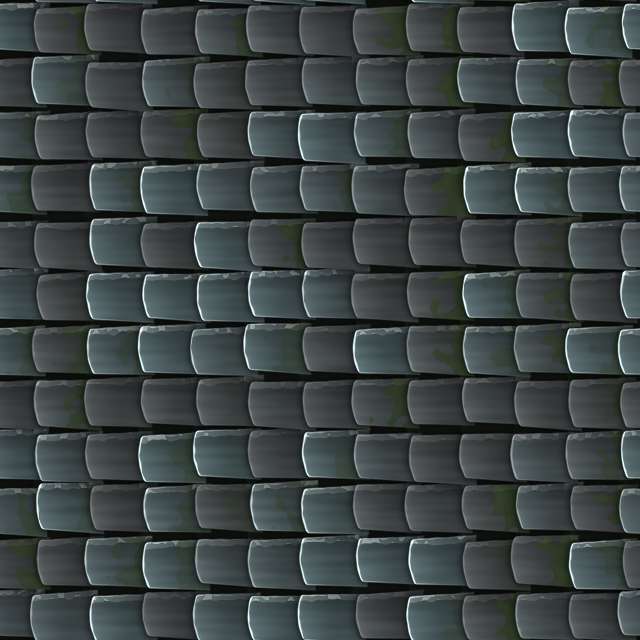
A WebGL 1 fragment shader for this texture:

```glsl
precision highp float;
// Twelve rows of twelve overlapping glazed slate tiles with worn rims and moss.
uniform vec2 u_resolution;

float hash(vec2 p) {
  vec3 q = fract(p.xyx * 0.1031);
  q += dot(q, q.yzx + 33.33);
  return fract((q.x + q.y) * q.z);
}

float cornerSlope(vec2 corner, vec2 offset) {
  float angle = 6.2832 * hash(corner);
  return dot(vec2(cos(angle), sin(angle)), offset);
}

float gradientNoise(vec2 p) {
  vec2 c = floor(p), f = p - c, s = f * f * (3.0 - 2.0 * f), e = vec2(1.0, 0.0);
  return mix(mix(cornerSlope(c, f), cornerSlope(c + e, f - e), s.x),
             mix(cornerSlope(c + e.yx, f - e.yx), cornerSlope(c + 1.0, f - 1.0), s.x), s.y);
}

// Glaze, bevel, highlights and moss of one tile
vec3 tileColor(vec2 p, vec2 id, float left, float top, float bottom) {
  vec2 seed = id * 7.37 + 3.1;
  float gloss = smoothstep(0.15, 0.9, hash(id + 31.0));
  float wear = gradientNoise(p * 6.0 + seed);
  float streak = gradientNoise(p * vec2(0.7, 8.0) + seed.yx);

  // Body darkens away from the lit left side
  vec3 color = mix(vec3(0.255, 0.27, 0.275), vec3(0.28, 0.34, 0.35), gloss);
  color *= 1.12 - 0.3 * smoothstep(0.05, 0.8, p.x) + 0.16 * streak;
  color *= 1.0 - 0.16 * smoothstep(0.45, 0.1, top) + 0.1 * smoothstep(0.5, 0.1, bottom);

  // Moss creeps in from the sheltered right side
  float patches = gradientNoise(p * 3.5 + seed + 19.0);
  float mossy = smoothstep(0.4, 0.75, hash(id + 57.0)) * (1.0 - 0.6 * gloss);
  float growth = smoothstep(0.0, 0.08, patches * 0.8 + p.x - 0.72);
  color = mix(color, vec3(0.17, 0.23, 0.12) + 0.06 * patches, 0.75 * mossy * growth);

  // Pale upper bevel with chipped patches
  float bevel = 1.0 - smoothstep(0.1, 0.125, top + 0.06 * wear);
  float chip = smoothstep(0.16, 0.2, wear) * bevel;
  color += bevel * (0.07 + 0.06 * gloss) * (1.1 - 0.4 * p.x);
  color += chip * (0.04 + 0.16 * gloss);

  // Thin bright rims, strongest on the glossy tiles
  float sheen = 0.12 + 0.5 * gloss * gloss;
  float rimWidth = 0.026 + 0.02 * wear;
  float fade = 1.0 - 0.75 * smoothstep(0.1, 0.9, p.x);
  color += vec3(0.95, 1.0, 1.0) * (0.1 * exp(-14.0 * max(left, 0.0))
    + sheen * (1.0 - smoothstep(0.4 * rimWidth, 1.8 * rimWidth, left))
    + fade * 0.6 * sheen * (1.0 - smoothstep(0.01, 0.035, top + 0.04 * wear))
    + fade * 0.5 * sheen * (1.0 - smoothstep(0.005, 0.035, bottom)));
  return color;
}

void main() {
  vec2 grid = gl_FragCoord.xy / u_resolution * 12.0 + vec2(-0.63, 0.05);
  float blur = 12.0 / min(u_resolution.x, u_resolution.y);
  vec3 color = vec3(0.075, 0.095, 0.075);

  // Paint from the lower row up, and left to right within each row
  for (int j = -1; j <= 1; j++) {
    for (int i = -1; i <= 1; i++) {
      vec2 cell = floor(grid) + vec2(float(i), float(j));
      vec2 id = mod(cell, 12.0);
      vec2 jitter = vec2(hash(id), hash(id + 13.0)) - 0.5;
      vec2 p = grid - cell - vec2(0.0, 0.5) - jitter * vec2(0.13, 0.11);

      // Flared outline with a bulging left edge
      float flare = 0.42 + 0.045 * p.x + 0.04 * (hash(id + 71.0) - 0.5);
      float tilt = 0.07 * (hash(id + 43.0) - 0.5) * (p.x - 0.4);
      float wobble = 0.012 * gradientNoise(p * 5.0 + id * 3.7);
      float bow = clamp(p.y / flare, -1.3, 1.3) - 0.15;
      float left = p.x - 0.085 * bow * bow + wobble;
      float top = flare - p.y + tilt + wobble;
      float bottom = flare + p.y - tilt;
      vec2 corner = max(0.05 - vec2(left, min(top, bottom)), 0.0);
      float inside = min(0.05 - length(corner), 1.27 - p.x);

      // Contact shadow falls on the tiles beneath
      float reach = p.x < 1.0 ? max(-inside, 0.0) : 1.0;
      color *= 1.0 - 0.6 * exp(-13.0 * reach);
      float cover = smoothstep(-blur, blur, inside);
      color = mix(color, tileColor(p, id, left, top, bottom), cover);
    }
  }
  gl_FragColor = vec4(clamp(color, 0.0, 1.0), 1.0);
}
```
